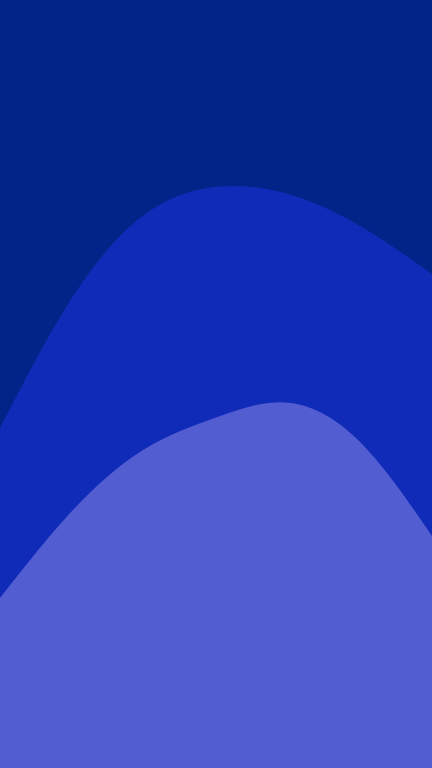
This background is drawn by a Shadertoy shader. Its source:

```glsl
// Two smooth blue hills layered under a deep navy sky.

// Cubic B-spline weight at distance d from a control point
float splineWeight(float d) {
    d = abs(d);
    float outer = max(2.0 - d, 0.0);
    float inner = max(1.0 - d, 0.0);
    return (outer * outer * outer - 4.0 * inner * inner * inner) / 6.0;
}

// Ridge height at x in 0..1, from seven evenly spaced control heights
float ridgeHeight(float x, float heights[7]) {
    float t = x * 6.0;
    // Extend both ends in a straight line
    float height = (2.0 * heights[0] - heights[1]) * splineWeight(t + 1.0)
                 + (2.0 * heights[6] - heights[5]) * splineWeight(t - 7.0);
    for (int i = 0; i < 7; i++) {
        height += heights[i] * splineWeight(t - float(i));
    }
    return height;
}

// Smooth coverage of the area below a ridge
float hillMask(vec2 uv, float heights[7]) {
    float step_ = 0.002;
    float ridge = ridgeHeight(uv.x, heights);
    float slope = (ridgeHeight(uv.x + step_, heights) - ridgeHeight(uv.x - step_, heights))
                * iResolution.y / (2.0 * step_ * iResolution.x);
    float pixelDistance = (ridge - uv.y) * iResolution.y / sqrt(1.0 + slope * slope);
    return clamp(pixelDistance + 0.5, 0.0, 1.0);
}

void mainImage(out vec4 fragColor, in vec2 fragCoord) {
    vec2 uv = fragCoord / iResolution.xy;

    // Sky
    vec3 color = vec3(0.0, 0.141, 0.53);

    // Far hill
    float farHill = hillMask(uv, float[7](0.4427, 0.6242, 0.7332, 0.7633, 0.7529, 0.7096, 0.6432));
    color = mix(color, vec3(0.06, 0.17, 0.72), farHill);

    // Near hill
    float nearHill = hillMask(uv, float[7](0.2214, 0.3409, 0.4228, 0.4564, 0.4897, 0.4387, 0.3021));
    color = mix(color, vec3(0.32, 0.365, 0.82), nearHill);

    fragColor = vec4(color, 1.0);
}
```
